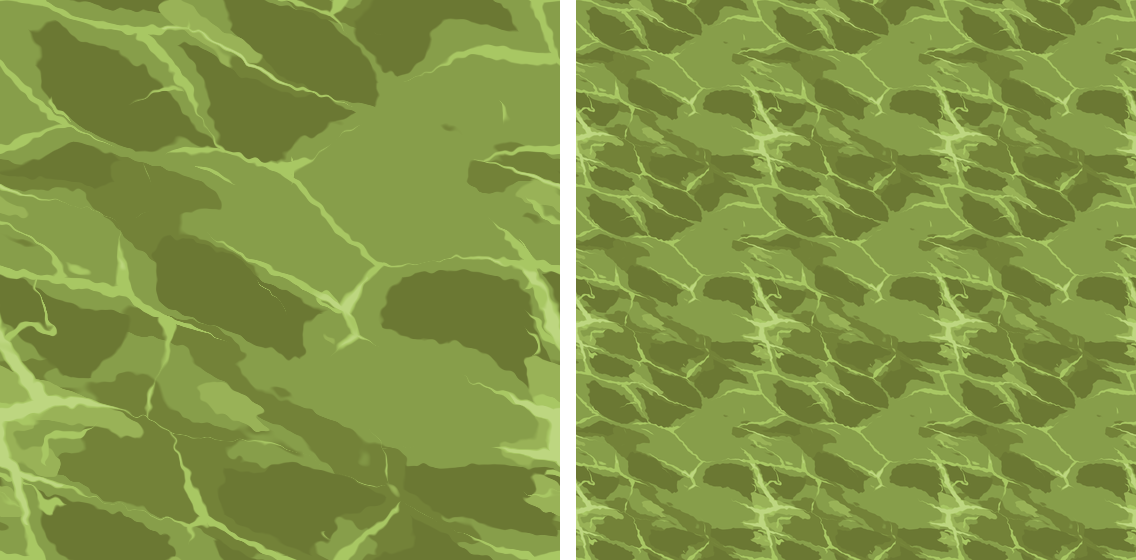
Left, the tile; right, the same tile 3 across and 3 down.
Write a WebGL 1 fragment shader that draws this pattern.

```glsl
precision highp float;
// Seamless green camouflage: dark angular patches, olive streaks and pale broken veins.
uniform vec2 u_resolution;

float hash(vec2 p) {
  return fract(sin(dot(p, vec2(127.1, 311.7))) * 43758.5453);
}

// Slanted lattice: freq cells per side, rows sinking by "slant" cells across the canvas.
vec2 toLattice(vec2 p, vec2 freq, float slant) {
  return vec2(p.x * freq.x, p.y * freq.y + p.x * slant);
}

vec2 wrapCell(vec2 cell, vec2 freq, float slant) {
  cell -= floor((cell.x + 0.5) / freq.x) * vec2(freq.x, slant);
  return vec2(cell.x, floor(mod(cell.y + 0.5, freq.y)));
}

float noise(vec2 p, vec2 freq, float slant, float seed) {
  vec2 u = toLattice(p, freq, slant);
  vec2 i = floor(u), f = fract(u);
  f = f * f * (3.0 - 2.0 * f);
  float a = hash(wrapCell(i, freq, slant) + seed);
  float b = hash(wrapCell(i + vec2(1.0, 0.0), freq, slant) + seed);
  float c = hash(wrapCell(i + vec2(0.0, 1.0), freq, slant) + seed);
  float d = hash(wrapCell(i + vec2(1.0, 1.0), freq, slant) + seed);
  return mix(mix(a, b, f.x), mix(c, d, f.x), f.y);
}

float fbm(vec2 p, vec2 freq, float slant, float seed) {
  float sum = 0.0, amp = 1.0;
  for (int k = 0; k < 3; k++) {
    sum += amp * noise(p, freq, slant, seed);
    freq *= 2.0;
    slant *= 2.0;
    seed += 17.3;
    amp *= 0.5;
  }
  return sum / 1.75;
}

vec2 cellPoint(vec2 cell, vec2 freq, float slant) {
  vec2 id = wrapCell(cell, freq, slant);
  return cell + 0.1 + 0.8 * vec2(hash(id + 3.7), hash(id + 41.9));
}

// Voronoi cells: x = distance to the border, yz = wrapped id of the cell.
vec3 voronoi(vec2 p, vec2 freq, float slant) {
  vec2 u = toLattice(p, freq, slant);
  vec2 base = floor(u), nearCell = base, nearOffset = vec2(9.0);
  for (int y = -1; y <= 1; y++) {
    for (int x = -1; x <= 1; x++) {
      vec2 cell = base + vec2(float(x), float(y));
      vec2 offset = cellPoint(cell, freq, slant) - u;
      if (dot(offset, offset) < dot(nearOffset, nearOffset)) {
        nearOffset = offset;
        nearCell = cell;
      }
    }
  }
  float border = 9.0;
  for (int y = -2; y <= 2; y++) {
    for (int x = -2; x <= 2; x++) {
      vec2 offset = cellPoint(nearCell + vec2(float(x), float(y)), freq, slant) - u;
      vec2 gap = offset - nearOffset;
      if (dot(gap, gap) > 0.0001)
        border = min(border, dot(0.5 * (offset + nearOffset), normalize(gap)));
    }
  }
  return vec3(border, wrapCell(nearCell, freq, slant));
}

float above(float value, float level, float blur) {
  return smoothstep(level - blur, level + blur, value);
}

void main() {
  vec2 p = gl_FragCoord.xy / u_resolution;

  // Broad bends, then a fine ragged outline
  vec2 bend = vec2(noise(p, vec2(6.0, 8.0), 3.0, 5.0), noise(p, vec2(6.0, 8.0), 3.0, 77.0));
  vec2 rag = vec2(noise(p, vec2(70.0), 0.0, 13.0), noise(p, vec2(70.0), 0.0, 59.0));
  vec2 q = p + 0.05 * (bend - 0.5) + 0.009 * (rag - 0.5);

  vec3 cell = voronoi(q, vec2(3.0, 6.0), 2.0);
  float wear = fbm(q, vec2(5.0, 8.0), 3.0, 23.0);
  float streak = fbm(q, vec2(4.0, 10.0), 3.0, 31.0);
  float flow = fbm(q, vec2(4.0, 7.0), 3.0, 47.0);
  float fleck = fbm(q, vec2(5.0, 9.0), 4.0, 91.0);

  // Olive streaks on the ground green
  vec3 color = vec3(0.53, 0.62, 0.29);
  color = mix(color, vec3(0.45, 0.51, 0.22), above(streak, 0.6, 0.008));

  // Dark angular patches inside about half of the cells
  float isDark = step(fract(cell.y * 0.4 + cell.z * 0.618), 0.56);
  float patchField = cell.x + 0.5 * (wear - 0.5);
  color = mix(color, vec3(0.42, 0.47, 0.20), isDark * above(patchField, 0.14, 0.01));

  // Dull light flecks
  color = mix(color, vec3(0.60, 0.70, 0.34), above(fleck, 0.70, 0.008));

  // Light veins along the borders, curled loops and splashes
  float vein = 0.18 * (flow - 0.4) - cell.x;
  float loop = 0.018 - abs(wear - 0.56) - 0.4 * max(0.0, 0.62 - flow);
  float light = max(above(vein, 0.0, 0.008), above(loop, 0.0, 0.006));
  light = max(light, above(flow, 0.76, 0.008));
  color = mix(color, vec3(0.66, 0.78, 0.39), light);

  // Pale cores in the widest veins
  float core = above(vein, 0.012, 0.008) * above(fleck, 0.55, 0.01);
  color = mix(color, vec3(0.74, 0.84, 0.50), core);

  gl_FragColor = vec4(color, 1.0);
}
```
